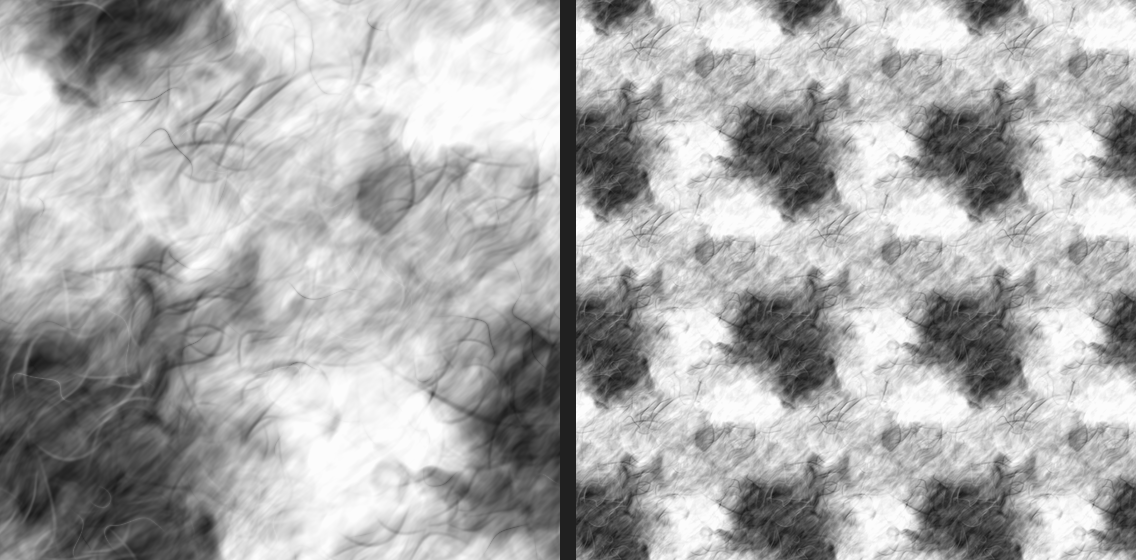
Left, the tile; right, the same tile 3 across and 3 down.
This texture is drawn by a Shadertoy shader. Its source:

```glsl
float hash(vec2 p) {
    return fract(sin(dot(p, vec2(127.1, 311.7))) * 43758.5453);
}

vec2 hash2(vec2 p) {
    return vec2(hash(p), hash(p + 57.3));
}

vec2 rotate(vec2 p, float angle) {
    float c = cos(angle), s = sin(angle);
    return vec2(c * p.x + s * p.y, c * p.y - s * p.x);
}

float slope(vec2 id, vec2 offset, vec2 period, float seed) {
    float angle = 6.2832 * hash(mod(id, period) + seed);
    return dot(vec2(cos(angle), sin(angle)), offset);
}

// Gradient noise that wraps after a whole number of cells
float noise(vec2 p, vec2 period, float seed) {
    vec2 id = floor(p), f = fract(p);
    vec2 w = f * f * f * (f * (f * 6.0 - 15.0) + 10.0);
    vec2 e = vec2(1.0, 0.0);
    float low = mix(slope(id, f, period, seed), slope(id + e, f - e, period, seed), w.x);
    float high = mix(slope(id + e.yx, f - e.yx, period, seed),
                     slope(id + 1.0, f - 1.0, period, seed), w.x);
    return mix(low, high, w.y);
}

float fbm(vec2 p, vec2 period, int octaves, float seed) {
    float sum = 0.0, gain = 1.0;
    for (int i = 0; i < octaves; i++) {
        sum += gain * noise(p, period, seed + float(i) * 3.7);
        p *= 2.0;
        period *= 2.0;
        gain *= 0.55;
    }
    return sum;
}

float cloud(vec2 uv, float count, int octaves, float seed) {
    return fbm(uv * count, vec2(count), octaves, seed);
}

// Noise drawn out along the rising diagonal
float streaks(vec2 uv, vec2 count, float seed) {
    return fbm(vec2(uv.x - uv.y, uv.x + uv.y) * count, count, 3, seed);
}

vec2 warp(vec2 uv, float count, int octaves, float amount, float seed) {
    return uv + amount * vec2(cloud(uv, count, octaves, seed), cloud(uv, count, octaves, seed + 21.0));
}

// Soft slanted patch, repeated across the edges
float patchMask(vec2 uv, vec2 center, float radius) {
    vec2 d = rotate(fract(uv - center + 0.5) - 0.5, 0.5);
    return smoothstep(radius, radius * 0.15, length(d * vec2(1.0, 1.3)));
}

// Thin curling lines where the noise crosses zero
float veins(vec2 uv, float count, float width, float seed) {
    float n = cloud(uv, count, 2, seed);
    float gate = smoothstep(0.0, 0.35, cloud(uv, count, 2, seed + 40.0));
    return gate * exp(-abs(n) / (width * count));
}

// Bent strands, each with a crisp front and a smeared back
float strands(vec2 uv, float count, float width, float seed) {
    vec2 p = uv * count;
    float sum = 0.0, w = width * count;
    for (int y = -1; y <= 1; y++)
    for (int x = -1; x <= 1; x++) {
        vec2 id = floor(p) + vec2(x, y);
        vec2 key = mod(id, count) + seed;
        vec2 offset = p - id - hash2(key);
        float spread = hash(key + 5.3) - 0.5;
        vec2 q = rotate(offset, 0.8 + 5.0 * spread * abs(spread));
        float bend = 2.0 * (hash(key + 9.1) - 0.5);
        float d = (q.y - bend * q.x * q.x) / sqrt(1.0 + 4.0 * bend * bend * q.x * q.x);
        float core = exp(-d * d / (w * w));
        float smear = smoothstep(-w, w, d) * exp(-max(d, 0.0) / (w * 6.0));
        float fade = smoothstep(0.95, 0.25, length(offset));
        sum += fade * hash(key + 2.7) * (core + 0.4 * smear);
    }
    return 1.0 - exp(-1.3 * sum);
}

void mainImage(out vec4 fragColor, in vec2 fragCoord) {
    vec2 uv = fragCoord / iResolution.xy;
    vec2 drift = warp(uv, 4.0, 4, 0.09, 3.0);
    vec2 curl = warp(uv, 5.0, 2, 0.03, 11.0);

    // Broad smoke: dark banks and glowing gaps
    float tone = 0.84 + 0.22 * cloud(drift, 3.0, 4, 17.0);
    tone -= 0.55 * patchMask(drift, vec2(0.16, 0.19), 0.46);
    tone -= 0.36 * patchMask(drift, vec2(0.98, 0.28), 0.20);
    tone -= 0.42 * patchMask(drift, vec2(0.23, 0.95), 0.24);
    tone += 0.20 * patchMask(drift, vec2(0.88, 0.85), 0.32);
    tone += 0.22 * patchMask(drift, vec2(0.68, 0.20), 0.26);
    float knots = smoothstep(0.08, 0.6, cloud(drift, 5.0, 3, 29.0));
    tone = clamp(tone - 0.28 * knots, 0.25, 0.99);

    // Fine drag along the diagonal and mottled grain
    float calm = 1.0 - 0.6 * smoothstep(0.8, 1.0, tone);
    tone += calm * 0.14 * streaks(curl, vec2(14.0, 4.0), 35.0);
    tone += calm * 0.13 * streaks(curl, vec2(30.0, 10.0), 39.0);
    tone += calm * 0.12 * cloud(drift, 18.0, 3, 43.0);

    // Dark filaments gather around the knots
    float gather = 0.3 + 0.7 * smoothstep(-0.1, 0.3, cloud(drift, 4.0, 2, 51.0) + 0.4 * knots);
    float dark = 0.60 * strands(curl, 5.0, 0.0042, 61.0)
               + 0.50 * strands(curl, 10.0, 0.0032, 73.0)
               + 0.40 * strands(curl, 16.0, 0.0028, 79.0)
               + 0.45 * veins(curl, 6.0, 0.0035, 83.0);
    tone *= 1.0 - 0.68 * gather * calm * min(dark, 1.0);

    // Pale wisps show most against the dark smoke
    float haze = smoothstep(-0.2, 0.3, cloud(drift, 4.0, 2, 91.0));
    float pale = 0.6 * strands(curl, 6.0, 0.0035, 101.0)
               + 0.6 * strands(curl, 13.0, 0.0028, 113.0)
               + 0.4 * veins(curl, 7.0, 0.003, 127.0);
    tone += 0.5 * haze * min(pale, 1.0) * (1.0 - tone);

    fragColor = vec4(vec3(clamp(tone, 0.1, 0.99)), 1.0);
}
```
